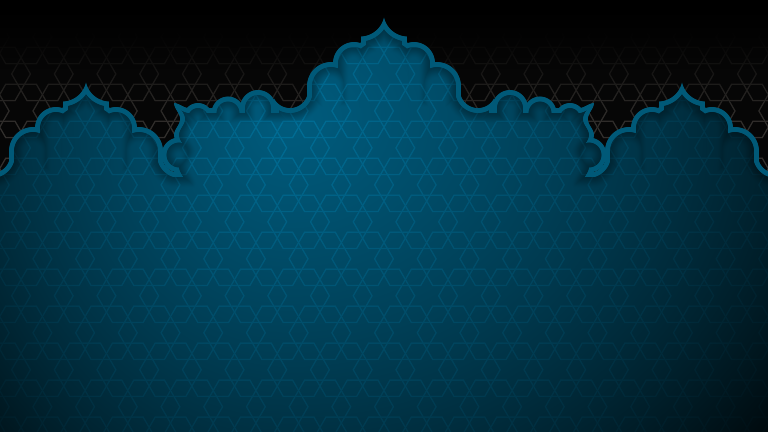
A Shadertoy shader for this background:

```glsl
// Scalloped blue arches below a black sky, both laid with a fine star lattice.

const float HEIGHT = 432.0;     // canvas height in design units
const float PI = 3.14159265;
const vec3 RIM_BLUE = vec3(0.0, 0.35, 0.47);
const vec3 LINE_GREY = vec3(0.17, 0.16, 0.15);

// Round-topped column; y points down.
float dome(vec2 p, vec2 center, float radius) {
    p -= center;
    return length(vec2(p.x, min(p.y, 0.0))) - radius;
}

float segment(vec2 p, vec2 a, vec2 b) {
    vec2 ab = b - a;
    return length(p - a - ab * clamp(dot(p - a, ab) / dot(ab, ab), 0.0, 1.0));
}

// Pointed arch with two scallops and a hollow valley on each side.
float arch(vec2 p) {
    p.x = abs(p.x);
    float tip = max(max(p.x - 23.0, 17.0 - p.y), 24.5 - length(p - vec2(24.0, 12.0)));
    float d = min(tip, dome(p, vec2(0.0, 75.0), 40.0));
    d = min(d, dome(p, vec2(30.0, 63.0), 21.0));
    d = min(d, dome(p, vec2(53.0, 86.0), 24.0));
    float valley = max(max(p.x - 110.0, 91.0 - p.y), 18.0 - length(p - vec2(94.0, 90.0)));
    return min(d, valley);
}

// Shoulder of shrinking scallops that ends in a wavy flank and a curl.
float shoulder(vec2 p) {
    float flank = p.x - 207.0 - 3.0 * cos((p.y - 103.0) * PI / 16.0);
    float ledge = 108.0 - 5.0 * smoothstep(195.0, 210.0, p.x) - p.y;
    float d = max(flank, ledge);
    for (int i = 0; i < 3; i++) {
        float k = float(i);
        d = min(d, dome(p, vec2(126.0 + 30.0 * k, 108.0 + 5.0 * k), 18.0 - 1.5 * k));
    }
    return min(d, length(p - vec2(205.0, 155.0)) - 17.5);
}

// Whole mirrored skyline: negative inside the blue.
float skyline(vec2 p) {
    p.x = abs(p.x);
    float d = min(arch(p), shoulder(p));
    d = min(d, arch(p - vec2(298.0, 65.0)));
    return min(d, 172.0 - p.y);
}

// Distance to six-pointed stars linked by hexagons, on a triangular grid.
float starLattice(vec2 p, float spacing) {
    vec2 period = vec2(1.0, sqrt(3.0));
    vec2 q = p / spacing;
    vec2 a = mod(q, period) - 0.5 * period;
    vec2 b = mod(q + 0.5 * period, period) - 0.5 * period;
    vec2 cell = dot(a, a) < dot(b, b) ? a : b;
    float angle = atan(cell.y, cell.x);
    angle = abs(mod(angle + PI / 6.0, PI / 3.0) - PI / 6.0);
    vec2 wedge = length(cell) * vec2(cos(angle), sin(angle));
    vec2 starTip = vec2(0.42, 0.2425);
    float d = segment(wedge, vec2(0.28, 0.0), starTip);
    d = min(d, segment(wedge, starTip, vec2(0.5, starTip.y)));
    return d * spacing;
}

// Light pooled left of centre, fading to the corners.
vec3 blueGlow(vec2 p) {
    vec2 offset = p - vec2(-94.0, 120.0);
    float reach = offset.x < 0.0 ? 350.0 : 480.0;
    float e = length(offset / vec2(reach, 400.0));
    float level = max(0.36 - 0.19 * e - 0.04 * e * e * e, 0.03);
    return level * vec3(0.0, 1.0, 1.37);
}

vec3 blackSky(float depth, float lines) {
    float fade = smoothstep(25.0, 140.0, depth);
    return vec3(0.025) * smoothstep(0.0, 90.0, depth) + LINE_GREY * lines * fade;
}

void mainImage(out vec4 fragColor, in vec2 fragCoord) {
    float pixel = HEIGHT / iResolution.y;
    vec2 p = vec2(fragCoord.x - 0.5 * iResolution.x, iResolution.y - fragCoord.y) * pixel;

    float d = skyline(p);
    float lines = 1.0 - smoothstep(0.2, 0.2 + pixel, starLattice(p, 42.7));

    // Patterned panel, shaded under its raised rim
    vec3 panel = blueGlow(p) * (1.0 + 0.2 * lines);
    panel *= mix(0.68, 1.0, smoothstep(4.0, 17.0, -d));
    float rim = smoothstep(-5.0 - 0.5 * pixel, -5.0 + 0.5 * pixel, d);
    panel = mix(panel, RIM_BLUE, rim);

    float inside = 1.0 - smoothstep(-0.5 * pixel, 0.5 * pixel, d);
    fragColor = vec4(mix(blackSky(p.y, lines), panel, inside), 1.0);
}
```
